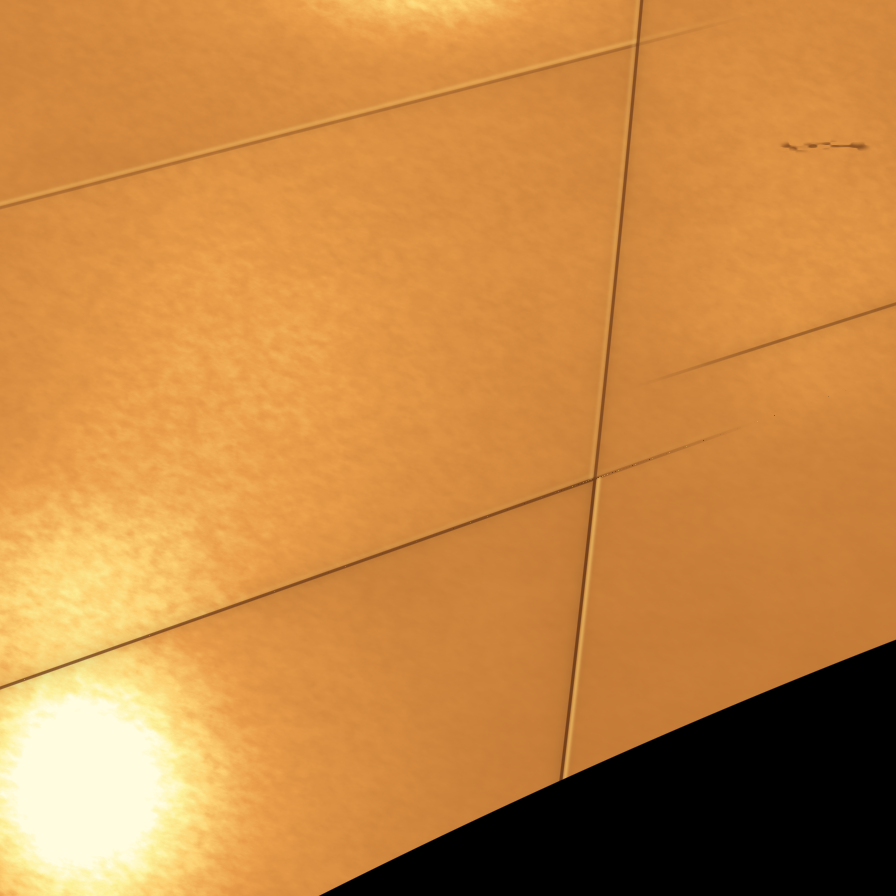
Reproduce this texture procedurally as a Shadertoy shader.

```glsl
#define BRONZE vec3(0.80, 0.51, 0.23)
#define GOLD vec3(0.92, 0.62, 0.29)
#define HONEY vec3(0.99, 0.81, 0.44)
#define CREAM vec3(0.99, 0.94, 0.60)
#define GLARE vec3(1.00, 0.99, 0.88)
#define SEAM_COLOR vec3(0.43, 0.23, 0.09)
#define SEAM_WIDTH 0.0017
#define GRAIN 0.13
#define ROWS 2

float hash(vec2 p) {
    vec3 q = fract(vec3(p.xyx) * 0.1031);
    q += dot(q, q.yzx + 33.33);
    return fract((q.x + q.y) * q.z);
}

float noise(vec2 p) {
    vec2 i = floor(p), f = fract(p);
    f = f * f * (3.0 - 2.0 * f);
    return mix(mix(hash(i), hash(i + vec2(1, 0)), f.x),
               mix(hash(i + vec2(0, 1)), hash(i + vec2(1, 1)), f.x), f.y);
}

float fbm(vec2 p) {
    float sum = 0.0, amp = 0.5;
    for (int i = 0; i < 4; i++) {
        sum += amp * noise(p);
        p = mat2(1.6, 1.2, -1.2, 1.6) * p + 7.3;
        amp *= 0.5;
    }
    return sum;
}

float glow(vec2 p, vec2 center, vec2 size) {
    vec2 d = (p - center) / size;
    return exp(-dot(d, d));
}

// Reflected light level to metal colour, from bronze up to glare
vec3 metal(float t) {
    vec3 c = mix(BRONZE, GOLD, clamp(t, -0.5, 1.0));
    c = mix(c, HONEY, clamp(t - 1.0, 0.0, 1.0));
    c = mix(c, CREAM, clamp(t - 2.0, 0.0, 1.0));
    return mix(c, GLARE, clamp(t - 3.0, 0.0, 1.0));
}

// Dark groove with a lit lip offset to one side
vec3 seam(vec3 c, float d, float dark, float lip, float aa) {
    float groove = 1.0 - smoothstep(SEAM_WIDTH - aa, SEAM_WIDTH + aa, abs(d));
    float edge = exp(-pow((d - 2.6 * SEAM_WIDTH) / (1.5 * SEAM_WIDTH), 2.0));
    float shade = exp(-abs(d) / 0.007);
    c *= 1.0 - 0.13 * dark * shade;
    c = mix(c, HONEY, lip * edge);
    return mix(c, SEAM_COLOR, dark * groove);
}

float rowHeight(float row, float x) {
    return 0.232 + 0.536 * row + (0.352 - 0.096 * row) * x;
}

void mainImage(out vec4 fragColor, in vec2 fragCoord) {
    vec2 p = fragCoord / iResolution.xy;
    float aa = 0.8 / iResolution.y;

    // Signed distances to the upright joint and the lower border
    float rise = p.y - 0.466;
    float joint = p.x - (0.664 + 0.107 * rise - 0.017 * rise * rise);
    float dx = p.x - 0.628;
    float border = (p.y - 0.130 - 0.453 * dx + 0.09 * dx * dx) * 0.91;
    float right = smoothstep(-aa, aa, joint);
    float upper = smoothstep(-aa, aa, p.y - rowHeight(0.0, p.x));
    float top = smoothstep(-aa, aa, p.y - rowHeight(1.0, p.x));

    // Reflections, broken where one panel meets the next
    float lowLight = 5.2 * glow(p, vec2(0.09, 0.125), vec2(0.115, 0.135))
                   + 0.9 * glow(p, vec2(0.19, 0.12), vec2(0.22, 0.25));
    float midLight = 2.2 * glow(p, vec2(0.08, 0.31), vec2(0.17, 0.13))
                   + 0.85 * glow(p, vec2(0.25, 0.52), vec2(0.23, 0.24))
                   + 0.45 * glow(p, vec2(0.35, 0.75), vec2(0.45, 0.25));
    float topLight = 0.15 + 1.5 * glow(p, vec2(0.47, 1.02), vec2(0.13, 0.05))
                   + 0.5 * glow(p, vec2(0.45, 1.0), vec2(0.28, 0.13));
    float sideLight = 0.05 + 0.65 * glow(p, vec2(0.90, 0.70), vec2(0.16, 0.17))
                    + 0.25 * glow(p, vec2(0.85, 0.95), vec2(0.20, 0.15));
    float light = mix(mix(lowLight, midLight, upper), topLight, top);
    light = mix(light, sideLight, right);
    light -= 0.28 * (1.0 - smoothstep(0.0, 0.45, border)) * smoothstep(0.3, 0.8, p.x);

    // Soft mottling and fine grain, stronger where the metal shines
    float mottle = fbm(p * vec2(9.0, 14.0)) - 0.47;
    float grain = fbm(mat2(0.94, 0.34, -0.34, 0.94) * p * vec2(85.0, 140.0)) - 0.47;
    light += 0.35 * mottle + GRAIN * grain * (2.0 + 4.0 * min(light, 2.5));
    vec3 color = metal(light);

    // Sloping row seams, fading out across the right-hand panels
    for (int i = 0; i < ROWS; i++) {
        float row = float(i);
        float d = (p.y - rowHeight(row, p.x)) * 0.95;
        float fade = mix(1.0, 0.45 * (1.0 - smoothstep(0.70, 0.86, p.x)), right);
        color = seam(color, d, fade * mix(0.75, 0.32, row), fade * mix(0.15, 0.35, row), aa);
    }
    float crease = (p.y - 0.570 - 0.318 * (p.x - 0.714)) * 0.95;
    color = seam(color, crease, 0.5 * smoothstep(0.69, 0.88, p.x), 0.0, aa);

    // Upright joint: its lit lip changes side at the crossing
    float side = mix(1.0, -1.0, upper);
    color = seam(color, joint * side, mix(0.9, 0.7, upper), mix(0.55, 0.25, upper), aa);

    // Broken scuff on the right panel
    vec2 s = p - vec2(0.92, 0.837 + 0.006 * (noise(p.xx * 55.0) - 0.5));
    float scuff = exp(-pow(s.y / 0.0035, 2.0)) * (1.0 - smoothstep(0.040, 0.054, abs(s.x)));
    color = mix(color, SEAM_COLOR, 0.7 * scuff * smoothstep(0.40, 0.75, noise(p * vec2(130.0, 300.0))));

    // Empty space below the border
    color *= smoothstep(-aa, aa, border);
    fragColor = vec4(clamp(color, 0.0, 1.0), 1.0);
}
```
